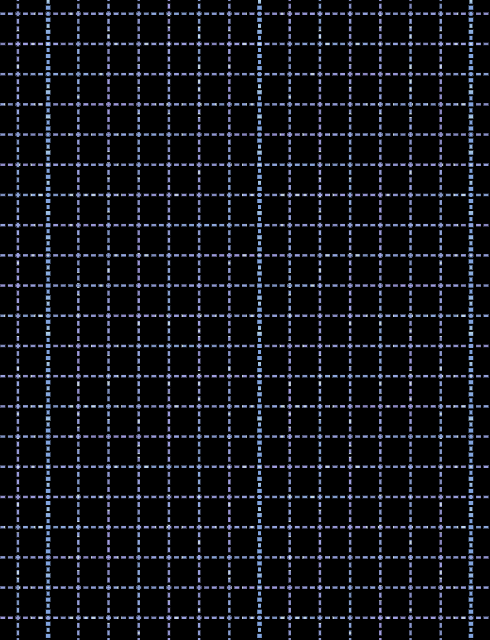
Write a Shadertoy shader that draws this pattern.

```glsl
// Dashed periwinkle grid on black, with a heavier dotted column every seven cells

float hash(vec2 p) {
    p = fract(p * vec2(0.1031, 0.1137));
    p += dot(p, p.yx + 33.33);
    return fract((p.x + p.y) * p.x * 91.7);
}

// Coverage of a row of boxes: offset from the line, position along it
float dashes(float across, float along, float period, vec2 halfSize, float pixel) {
    float local = (fract(along / period + 0.5) - 0.5) * period;
    vec2 d = abs(vec2(across, local)) - halfSize;
    return clamp(0.5 - max(d.x, d.y) / pixel, 0.0, 1.0);
}

// Thread colour: slow drift, per-dash fading and small pale specks
vec3 threadColor(float along, float line, float wrap) {
    float drift = 0.5 + 0.3 * sin(line * 1.7 + along * 0.9) + 0.2 * sin(line * 2.9 - along * 0.4);
    vec3 color = mix(vec3(0.54, 0.65, 0.85), vec3(0.62, 0.60, 0.86), drift);
    float dashId = mod(floor(along * 4.0 + 0.5), wrap * 4.0);
    color *= 0.86 + 0.18 * hash(vec2(dashId, line + 5.0));
    float speckId = mod(floor(along * 12.0 + 0.5), wrap * 12.0);
    float speck = step(0.93, hash(vec2(speckId, mod(line, 7.0) + 19.0)));
    return mix(color, vec3(0.84, 0.90, 0.92), 0.75 * speck);
}

void mainImage(out vec4 fragColor, in vec2 fragCoord) {
    // Grid space: one unit per cell, rows counted from the top
    float cell = 0.04719;
    vec2 p = vec2(fragCoord.x, iResolution.y - fragCoord.y) / iResolution.y;
    vec2 grid = p / cell - vec2(0.593, 0.455);
    float pixel = 1.0 / (iResolution.y * cell);
    vec2 line = floor(grid + 0.5);
    vec2 offset = grid - line;

    // Plain rows and columns, four dashes per cell
    vec2 dashSize = vec2(0.040, 0.080);
    float row = dashes(offset.y, grid.x, 0.25, dashSize, pixel);
    float column = dashes(offset.x, grid.y, 0.25, dashSize, pixel);
    vec3 rowColor = threadColor(grid.x, line.y, 7.0);
    vec3 columnColor = threadColor(grid.y, line.x, 21.0);

    // Heavy columns: five dots per cell, alternating in width, palest mid-cell
    if (mod(line.x - 1.0, 7.0) < 0.5) {
        float dotId = floor(grid.y * 5.0 + 0.5);
        float halfWidth = mix(0.050, 0.075, mod(dotId, 2.0));
        column = dashes(offset.x, grid.y, 0.2, vec2(halfWidth, 0.067), pixel);
        float glint = smoothstep(0.25, 0.5, abs(offset.y)) * hash(vec2(dotId, 41.0));
        columnColor = mix(vec3(0.50, 0.64, 0.87), vec3(0.76, 0.88, 0.92), glint);
    }

    vec3 color = max(row * rowColor, column * columnColor);
    fragColor = vec4(color, 1.0);
}
```
